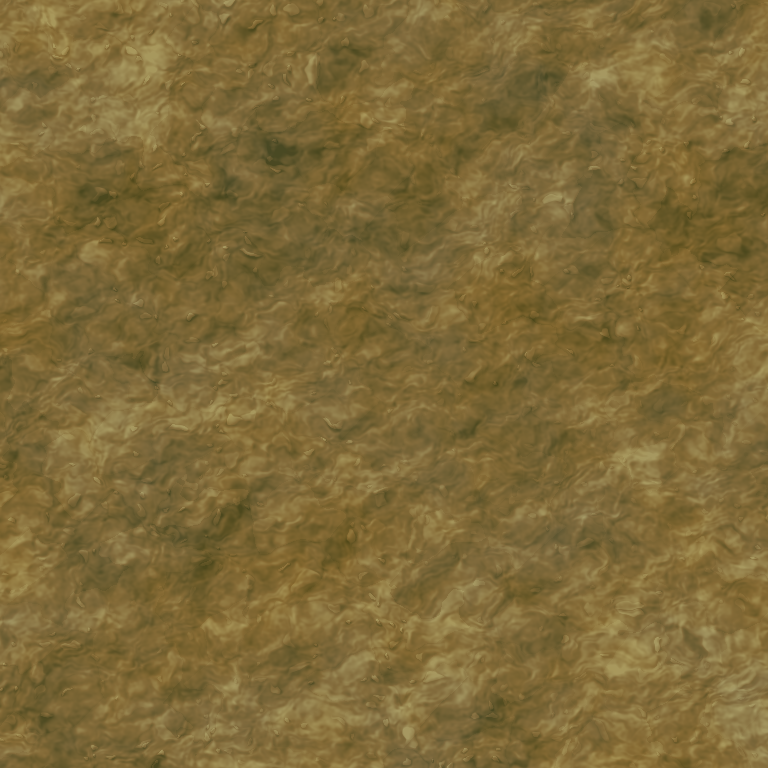
Write a three.js fragment shader that draws this texture.

```glsl
varying vec2 vUv;

vec2 hash2(vec2 p) {
  vec3 q = fract(p.xyx * vec3(0.1031, 0.1030, 0.0973));
  q += dot(q, q.yzx + 33.33);
  return fract((q.xx + q.yz) * q.zy);
}

float valueNoise(vec2 p) {
  vec2 cell = floor(p), f = fract(p);
  f = f * f * (3.0 - 2.0 * f);
  float low = mix(hash2(cell).x, hash2(cell + vec2(1.0, 0.0)).x, f.x);
  float high = mix(hash2(cell + vec2(0.0, 1.0)).x, hash2(cell + 1.0).x, f.x);
  return 2.0 * mix(low, high, f.y) - 1.0;
}

// Four rotated octaves, signed
float fbm(vec2 p, float gain) {
  float sum = 0.0, amplitude = 1.0;
  for (int i = 0; i < 4; i++) {
    sum += amplitude * valueNoise(p);
    p = mat2(1.6, 1.2, -1.2, 1.6) * p + 17.3;
    amplitude *= gain;
  }
  return sum;
}

// Cellular plates: x is the distance to the crease, y a random tone
vec2 plates(vec2 p) {
  vec2 cell = floor(p);
  float nearest = 9.0, second = 9.0, tone = 0.0;
  for (int j = -1; j <= 1; j++) {
    for (int i = -1; i <= 1; i++) {
      vec2 id = cell + vec2(float(i), float(j));
      float d = length(id + hash2(id) - p);
      if (d < nearest) {
        second = nearest;
        nearest = d;
        tone = hash2(id + 51.7).x;
      } else {
        second = min(second, d);
      }
    }
  }
  return vec2(second - nearest, tone);
}

// Scattered stones: lit faces are positive, cast shadows negative
float stones(vec2 p, float coverage, vec2 light) {
  vec2 cell = floor(p);
  float shade = 0.0;
  for (int j = -1; j <= 1; j++) {
    for (int i = -1; i <= 1; i++) {
      vec2 id = cell + vec2(float(i), float(j));
      vec2 rnd = hash2(id + 7.1), kind = hash2(id + 93.4);
      float present = step(kind.x, coverage);
      float radius = mix(0.16, 0.4, kind.y * kind.y);
      vec2 offset = (p - id - 0.2 - 0.6 * rnd) / radius;
      float turn = 6.283 * rnd.x;
      mat2 spin = mat2(cos(turn), sin(turn), -sin(turn), cos(turn));
      vec2 q = spin * offset * vec2(1.0, 1.15);
      q.y *= 1.0 + 0.5 * rnd.y;
      float angle = atan(q.y, q.x);
      float outline = 1.0 + 0.14 * sin(3.0 * angle + 9.0 * rnd.y)
                    + 0.07 * sin(5.0 * angle + 20.0 * kind.y);
      float body = 1.0 - smoothstep(0.75, 1.1, length(q) / outline);
      float shadow = 1.0 - smoothstep(0.5, 1.5, length(offset + 0.45 * light));
      float face = 0.55 + 0.9 * dot(offset, light);
      shade += present * mix(-1.1 * shadow, face, body);
    }
  }
  return shade;
}

void main() {
  vec2 light = vec2(-0.5, 0.86);
  vec2 p = vUv * vec2(1.0, 1.15) + 3.0;
  vec2 warp = vec2(fbm(p * 13.0, 0.6), fbm(p * 13.0 + 40.0, 0.6));
  vec2 ground = p + 0.014 * warp;

  // Soft blotches, lit relief and gritty grain
  float cloud = fbm(ground * 6.0, 0.6);
  float relief = fbm(ground * 20.0, 0.62) - fbm((ground + 0.006 * light) * 20.0, 0.62);
  float grain = fbm(p * 26.0 + 9.0, 0.88);
  float patchy = smoothstep(-0.5, 0.6, fbm(p * 5.0 + 70.0, 0.6));
  float tone = 0.85 * cloud + 2.2 * relief + 0.5 * grain;

  // Broken crust with dark creases
  vec2 crust = plates(ground * 15.0 + 0.25 * warp.yx);
  float crease = 1.0 - smoothstep(0.0, 0.16, crust.x);
  tone += 0.8 * (crust.y - 0.5) - 0.55 * crease * patchy;

  // Stones from broad and faint to small and crisp
  for (int i = 0; i < 3; i++) {
    float size = float(i);
    vec2 place = ground * 11.0 * pow(2.1, size) + 31.0 * size;
    tone += (0.75 + 0.3 * size) * mix(0.4, 1.0, patchy)
          * stones(place, 0.24 - 0.02 * size, light);
  }

  // Deep mossy pockets
  float pocket = smoothstep(0.75, 1.5, fbm(ground * 16.0 + 25.0, 0.65));
  tone -= 1.8 * pocket * (0.6 + 0.4 * patchy);

  // Earth ramp from moss through ochre to dry dust
  float level = 0.51 + 0.061 * tone;
  vec3 moss = vec3(0.34, 0.31, 0.14);
  vec3 ochre = vec3(0.52, 0.42, 0.22);
  vec3 dust = vec3(0.62, 0.55, 0.33);
  vec3 color = mix(moss, ochre, clamp((level - 0.34) / 0.18, -0.25, 1.0));
  color += (dust - ochre) * clamp((level - 0.52) / 0.1, 0.0, 1.35);
  color += vec3(0.008, -0.002, -0.018) * fbm(ground * 9.0 + 60.0, 0.7);
  gl_FragColor = vec4(color, 1.0);
}
```
